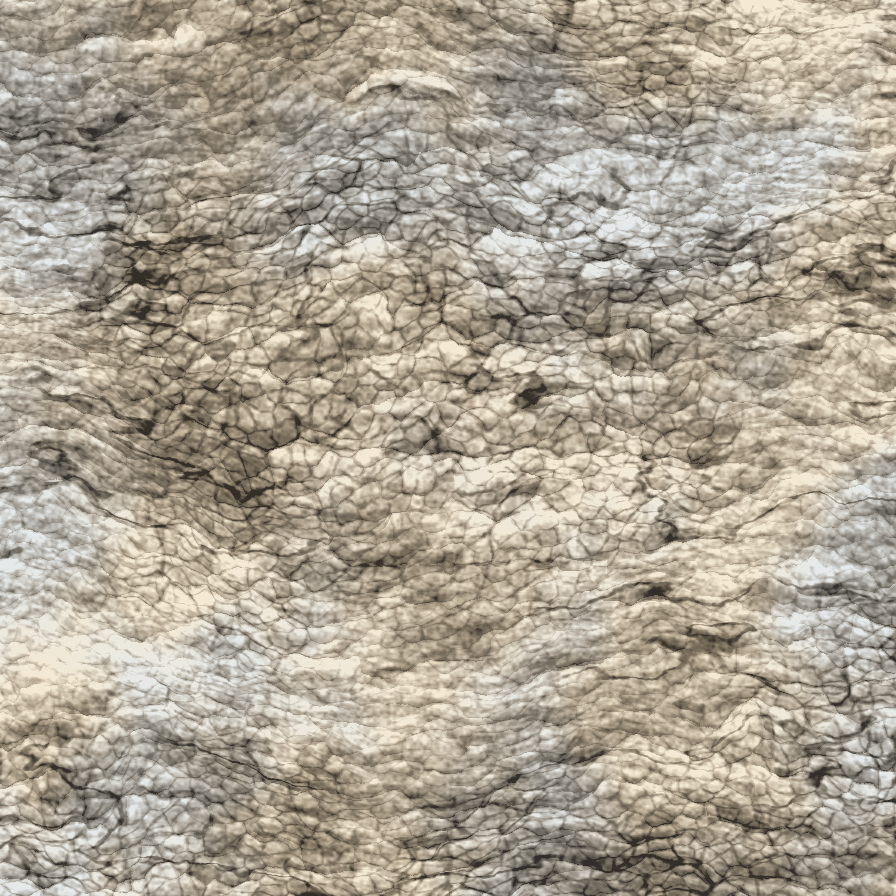
Reproduce this texture procedurally as a WebGL 1 fragment shader.

```glsl
precision highp float;

// Weathered cliff face: bent strata broken into small angular blocks.
// Warped cellular noise makes blocks and cracks, layered value noise makes
// relief lit from above, and the summed tone is coloured by a stone ramp.

uniform vec2 u_resolution;

const vec3 CREVICE = vec3(0.20, 0.18, 0.165);
const vec3 SHADOW = vec3(0.46, 0.43, 0.385);
const vec3 STONE = vec3(0.69, 0.65, 0.60);
const vec3 CHALK = vec3(0.93, 0.915, 0.885);
const vec3 COOL_TINT = vec3(0.965, 1.0, 1.035);
const vec3 WARM_TINT = vec3(1.03, 1.0, 0.935);

float hash(vec2 p) {
  vec3 q = fract(vec3(p.xyx) * 0.1031);
  q += dot(q, q.yzx + 33.33);
  return fract((q.x + q.y) * q.z);
}

vec2 hash2(vec2 p) {
  return vec2(hash(p), hash(p + 71.7));
}

float noise(vec2 p) {
  vec2 cell = floor(p);
  vec2 f = fract(p);
  f = f * f * (3.0 - 2.0 * f);
  float low = mix(hash(cell), hash(cell + vec2(1.0, 0.0)), f.x);
  float high = mix(hash(cell + vec2(0.0, 1.0)), hash(cell + 1.0), f.x);
  return mix(low, high, f.y);
}

float fbm(vec2 p) {
  float sum = 0.0;
  float weight = 0.5;
  for (int i = 0; i < 5; i++) {
    sum += weight * noise(p);
    p = mat2(1.6, 1.2, -1.2, 1.6) * p + 17.3;
    weight *= 0.5;
  }
  return sum / 0.97;
}

// Stretched octaves that keep the direction of the strata.
float strataHeight(vec2 p) {
  float sum = 0.0;
  float weight = 0.5;
  for (int i = 0; i < 5; i++) {
    sum += weight * noise(p);
    p = p * 1.93 + vec2(p.y * 0.25, 0.0) + 9.1;
    weight *= 0.55;
  }
  return sum;
}

// x: distance to the block border, y: random tone, z: height inside block.
vec3 blocks(vec2 p) {
  vec2 cell = floor(p);
  float nearest = 9.0;
  float second = 9.0;
  vec2 info = vec2(0.0);
  for (int j = -1; j <= 1; j++) {
    for (int i = -1; i <= 1; i++) {
      vec2 id = cell + vec2(float(i), float(j));
      vec2 offset = p - id - hash2(id);
      float dist = length(offset);
      if (dist < nearest) {
        second = nearest;
        nearest = dist;
        info = vec2(hash(id + 31.9), offset.y);
      } else {
        second = min(second, dist);
      }
    }
  }
  return vec3(second - nearest, info);
}

// Thin line along the middle contour of a noise field.
float crevice(vec2 p, float width) {
  return 1.0 - smoothstep(width * 0.25, width, abs(fbm(p) - 0.5));
}

vec3 stoneRamp(float tone) {
  vec3 color = mix(CREVICE, SHADOW, smoothstep(0.12, 0.43, tone));
  color = mix(color, STONE, clamp((tone - 0.43) / 0.22, 0.0, 1.0));
  return mix(color, CHALK, clamp((tone - 0.65) / 0.27, 0.0, 1.0));
}

void main() {
  vec2 uv = gl_FragCoord.xy / min(u_resolution.x, u_resolution.y);

  // Bend the strata, then roughen every outline.
  vec2 bent = uv + vec2(0.05, 0.13) * (vec2(fbm(uv * 3.0 + 4.0), fbm(uv * 2.6 + 23.0)) - 0.5);
  vec2 rough = bent + 0.016 * (vec2(fbm(uv * 34.0), fbm(uv * 34.0 + 57.0)) - 0.5);

  // Regions: broken or massive rock, pale or dark, warm or cool.
  float broken = smoothstep(0.36, 0.60, fbm(bent * vec2(3.0, 4.5) + 12.0));
  float patches = fbm(bent * vec2(4.5, 8.0) + 40.0) - 0.5;
  float warmth = smoothstep(0.32, 0.68, fbm(uv * 5.0 + 81.0));

  // Relief lit from above.
  vec2 strata = vec2(15.0, 36.0);
  float relief = strataHeight(bent * strata) - strataHeight((bent + vec2(-0.0015, 0.004)) * strata);
  float grain = noise(uv * 150.0) + noise(uv * 270.0 + 5.0) - 1.0;

  // Coarse and fine blocks with cracks that fade in and out.
  vec3 coarse = blocks(rough * vec2(18.0, 32.0));
  vec3 fine = blocks(rough * vec2(42.0, 68.0) + 13.0);
  float gaps = smoothstep(0.30, 0.62, fbm(uv * 17.0 + 66.0));
  float coarseCrack = (1.0 - smoothstep(0.01, 0.15, coarse.x)) * gaps;
  float fineCrack = (1.0 - smoothstep(0.02, 0.28, fine.x)) * mix(0.35, 1.0, broken);
  float ledge = crevice(rough * vec2(3.5, 11.0) + 7.0, 0.02) * smoothstep(0.44, 0.58, fbm(uv * 7.0 + 3.0));

  float tone = 0.705 + 0.62 * patches + 1.25 * relief + 0.17 * grain;
  tone += mix(0.07, 0.17, broken) * (coarse.y - 0.5) + 0.13 * coarse.z;
  tone += mix(0.08, 0.18, broken) * (fine.y - 0.5) + 0.12 * fine.z;
  tone -= 0.27 * coarseCrack * mix(0.35, 1.0, broken) + 0.20 * fineCrack + 0.30 * ledge;

  vec3 color = stoneRamp(tone) * mix(COOL_TINT, WARM_TINT, warmth);
  gl_FragColor = vec4(color, 1.0);
}
```
